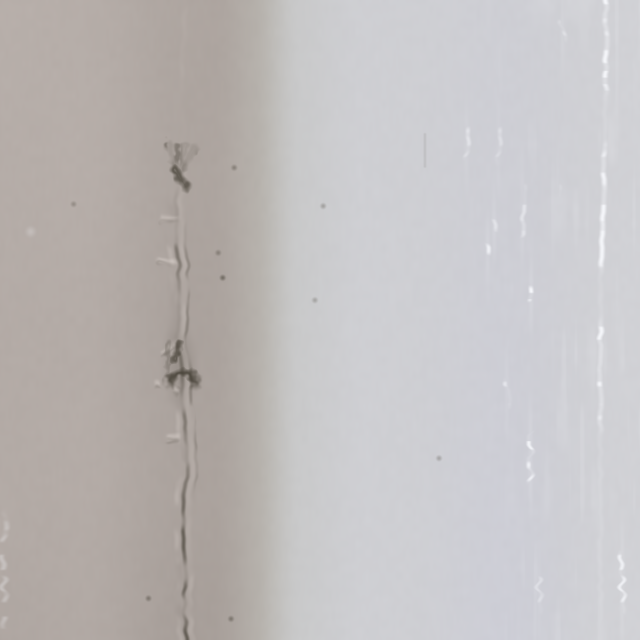
This texture is drawn by a WebGL 2 fragment shader. Its source:

```glsl
#version 300 es
precision highp float;

#define WALL_LEFT vec3(0.705, 0.672, 0.653)
#define WALL_SHADE vec3(0.660, 0.627, 0.606)
#define WALL_EDGE vec3(0.725, 0.712, 0.690)
#define PAINT_NEAR vec3(0.785, 0.786, 0.788)
#define PAINT vec3(0.808, 0.810, 0.826)
#define PAINT_BLUE vec3(0.800, 0.803, 0.845)
#define DIRT vec3(0.27, 0.25, 0.21)
#define GLINT vec3(0.965, 0.970, 0.985)
#define EDGE_X 0.430
#define GRAIN 0.012

uniform vec2 u_resolution;
out vec4 fragColor;

float hash(vec2 p) {
    p = fract(p * vec2(0.1031, 0.1137));
    p += dot(p, p.yx + 33.33);
    return fract((p.x + p.y) * p.x * 7.31 + p.y * 13.7);
}

float noise(vec2 p) {
    vec2 i = floor(p), f = fract(p);
    f = f * f * (3.0 - 2.0 * f);
    return mix(mix(hash(i), hash(i + vec2(1, 0)), f.x),
               mix(hash(i + vec2(0, 1)), hash(i + vec2(1, 1)), f.x), f.y);
}

float segment(vec2 p, vec2 a, vec2 b) {
    vec2 d = b - a;
    return length(p - a - d * clamp(dot(p - a, d) / dot(d, d), 0.0, 1.0));
}

// Soft line: 1 at the centre, 0 beyond the width
float soft(float dist, float width) {
    return 1.0 - smoothstep(0.0, width + 0.5 / u_resolution.y, abs(dist));
}

float band(float v, float lo, float hi, float blur) {
    return smoothstep(lo - blur, lo + blur, v) * (1.0 - smoothstep(hi - blur, hi + blur, v));
}

vec3 surface(vec2 p) {
    vec3 wall = mix(WALL_LEFT, WALL_SHADE, 0.75 * smoothstep(0.12, 0.30, p.x));
    wall += 0.022 * (p.y - 0.5) + 0.016 * (noise(p * vec2(7, 4)) - 0.5);
    wall = mix(wall, WALL_EDGE, smoothstep(0.33, EDGE_X + 0.01, p.x));
    vec3 paint = mix(PAINT_NEAR, PAINT, smoothstep(0.44, 0.58, p.x));
    paint = mix(paint, PAINT_BLUE, band(p.x, 0.74, 0.84, 0.12) * (1.0 - 0.6 * p.y));
    paint += 0.01 * smoothstep(0.82, 1.0, p.x);
    return mix(wall, paint, smoothstep(EDGE_X - 0.03, EDGE_X + 0.04, p.x));
}

// Thin broken crack with a pale ridge beside it
vec3 crack(vec3 col, vec2 p) {
    float wobble = noise(vec2(p.y * 19.0, 4)) - 0.5 + 0.4 * (noise(vec2(p.y * 70.0, 7)) - 0.5);
    float d = p.x - mix(0.290, 0.276, smoothstep(0.22, 0.60, p.y)) - 0.01 * wobble;
    float broken = smoothstep(0.2, 0.8, noise(vec2(p.y * 38.0, 9)));
    float patchy = smoothstep(0.2, 0.8, noise(p * vec2(90, 45)));
    float below = 1.0 - smoothstep(0.69, 0.72, p.y);
    col += 0.075 * soft(d - 0.008, 0.007) * mix(0.2, 0.8, below) * (0.25 + 0.75 * patchy);
    col += 0.06 * soft(d + 0.01, 0.007) * below * broken * patchy;
    col -= 0.025 * soft(d, 0.022) * below * patchy;
    float dark = soft(d, 0.0048) * (0.15 + 0.85 * broken) * mix(0.65, 0.4, smoothstep(0.20, 0.24, p.y));
    float second = 0.28 * soft(d - 0.014, 0.004) * patchy * band(p.y, 0.25, 0.62, 0.05);
    col = mix(col, DIRT, below * max(dark, second));

    // Faint flakes of uneven length
    for (int i = 0; i < 5; i++) {
        float k = float(i);
        vec2 a = vec2(0.276, 0.66 - 0.073 * k - 0.05 * step(1.5, k));
        vec2 b = a + vec2(-0.014 - 0.02 * hash(vec2(k, 3)), 0.014 * sin(k * 2.4));
        float bend = 0.008 * (noise(p * 80.0) - 0.5);
        col += 0.08 * patchy * soft(segment(p, a, b) + bend, 0.007);
        col = mix(col, DIRT, 0.17 * patchy * soft(segment(p + vec2(0, 0.006), a, b) + bend, 0.005));
    }

    // Upper tuft, lower arch and the small pit over it
    float rough = 0.009 * (noise(p * 150.0) - 0.5);
    float grime = 0.85 * soft(segment(p, vec2(0.273, 0.735), vec2(0.290, 0.709)) + rough, 0.011);
    for (int i = 0; i < 4; i++) {
        float k = float(i);
        vec2 tip = vec2(0.262 + 0.014 * k, 0.757 + 0.02 * hash(vec2(k, 8)));
        float blade = soft(segment(p, vec2(0.279, 0.729), tip) + rough, 0.009);
        grime = max(grime, 0.5 * blade * (0.3 + 0.7 * patchy));
    }
    vec2 q = p - vec2(0.285, 0.402);
    float arch = soft(length(q * vec2(1, 1.1)) - 0.019 + rough, 0.012) * smoothstep(-0.016, 0.006, q.y);
    float pit = soft(segment(p, vec2(0.274, 0.437), vec2(0.277, 0.462)) + rough, 0.01);
    float side = soft(segment(p, vec2(0.264, 0.405), vec2(0.263, 0.465)) + rough, 0.007);
    grime = max(max(grime, arch), max(0.85 * pit, 0.35 * side));
    grime = max(grime, 0.2 * soft(length((p - vec2(0.281, 0.43)) * vec2(1, 0.45)), 0.035));
    return mix(col, DIRT, 0.85 * grime);
}

vec3 specks(vec3 col, vec2 p) {
    vec2 spots[9] = vec2[9](vec2(0.115, 0.681), vec2(0.366, 0.738), vec2(0.505, 0.678),
        vec2(0.341, 0.605), vec2(0.348, 0.566), vec2(0.492, 0.531), vec2(0.232, 0.065),
        vec2(0.361, 0.033), vec2(0.686, 0.284));
    for (int i = 0; i < 9; i++)
        col = mix(col, DIRT, (0.25 + 0.3 * hash(vec2(i, 5))) * soft(length(p - spots[i]), 0.006));
    col = mix(col, DIRT, 0.1 * soft(segment(p, vec2(0.664, 0.74), vec2(0.664, 0.79)), 0.003));
    return mix(col, GLINT, 0.22 * soft(length(p - vec2(0.048, 0.638)), 0.011));
}

// Broken vertical reflections: x, bottom, top, strength
vec3 glints(vec3 col, vec2 p) {
    vec4 marks[12] = vec4[12](vec4(0.879, 0.935, 0.967, 0.7), vec4(0.729, 0.75, 0.8, 0.5),
        vec4(0.779, 0.74, 0.8, 0.4), vec4(0.816, 0.63, 0.71, 0.5), vec4(0.772, 0.64, 0.656, 0.8),
        vec4(0.762, 0.603, 0.618, 0.8), vec4(0.83, 0.53, 0.552, 1), vec4(0.792, 0.36, 0.41, 0.6),
        vec4(0.829, 0.245, 0.325, 0.9), vec4(0.871, 0.69, 0.71, 0.6), vec4(0.842, 0.04, 0.1, 0.4),
        vec4(0.972, 0.04, 0.14, 0.8));
    float jitter = 0.01 * (noise(vec2(p.y * 85.0, 2)) - 0.5);
    float chop = smoothstep(0.3, 0.65, noise(vec2(p.y * 95.0, 6)));
    float light = 0.0;
    for (int i = 0; i < 12; i++) {
        vec4 m = marks[i];
        float core = soft(p.x - m.x - jitter, 0.0052) * band(p.y, m.y, m.z, 0.005);
        float tail = soft(p.x - m.x, 0.005) * band(p.y, m.y - 0.04, m.z + 0.04, 0.04);
        light = max(light, m.w * max(core * (0.2 + 0.8 * chop), 0.13 * tail));
    }
    float mainX = mix(0.938, 0.947, smoothstep(0.45, 0.95, p.y)) + 0.4 * jitter;
    float parts = band(p.y, 0.33, 0.5, 0.012) + band(p.y, 0.58, 0.77, 0.015) + band(p.y, 0.86, 1.02, 0.02);
    light = max(light, soft(p.x - mainX, 0.0062) * (0.12 + parts * (0.22 + 0.6 * chop)));
    light = max(light, 0.3 * soft(p.x - 0.006 - jitter, 0.007) * band(p.y, 0.02, 0.19, 0.02) * chop);
    float film = smoothstep(0.6, 0.95, noise(p * vec2(110, 9))) * smoothstep(0.74, 0.86, p.x);
    return mix(col, GLINT, max(light, 0.11 * film));
}

void main() {
    vec2 p = gl_FragCoord.xy / u_resolution;
    vec3 col = glints(specks(crack(surface(p), p), p), p);
    col += GRAIN * (0.6 * noise(p * 80.0) + 0.4 * noise(p * vec2(190, 60)) - 0.5);
    fragColor = vec4(col, 1);
}
```
